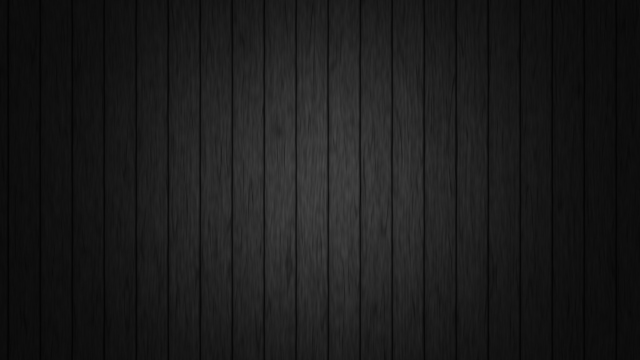
Write a WebGL 2 fragment shader that draws this texture.

```glsl
#version 300 es
precision highp float;
// Dark vertical wooden planks with fine grain, lit by a soft glow at the centre.

#define PLANK_WIDTH 0.05
#define SEAM_OFFSET 0.0129
#define SEAM_HALF_WIDTH 0.0008
#define SEAM_DEPTH 0.62
#define GLOW_RADIUS 0.275
#define GLOW_LEVEL 0.182
#define AMBIENT_LEVEL 0.046
#define GRAIN_CONTRAST 0.34
#define STREAK_CONTRAST 0.24
#define RING_CONTRAST 0.05
#define PLANK_VARIATION 0.08

uniform vec2 u_resolution;
out vec4 outColor;

float hash11(float n) {
  return fract(sin(n * 127.1 + 3.7) * 4375.85);
}

vec2 gradientAt(vec2 cell) {
  vec3 q = fract(vec3(cell.xyx) * vec3(0.1031, 0.1030, 0.0973));
  q += dot(q, q.yzx + 33.33);
  float angle = 6.28318 * fract((q.x + q.y) * q.z);
  return vec2(cos(angle), sin(angle));
}

// Gradient noise, roughly -0.7 to 0.7
float gradientNoise(vec2 p) {
  vec2 i = floor(p);
  vec2 f = p - i;
  vec2 u = f * f * f * (f * (f * 6.0 - 15.0) + 10.0);
  vec2 e = vec2(1.0, 0.0);
  float a = dot(gradientAt(i), f);
  float b = dot(gradientAt(i + e.xy), f - e.xy);
  float c = dot(gradientAt(i + e.yx), f - e.yx);
  float d = dot(gradientAt(i + e.xx), f - e.xx);
  return mix(mix(a, b, u.x), mix(c, d, u.x), u.y);
}

// Fibres stretched along the plank, strongest at the fine end
float fibreGrain(vec2 p) {
  float sum = 0.0;
  float weight = 0.22;
  vec2 scale = vec2(80.0, 6.0);
  for (int i = 0; i < 4; i++) {
    sum += weight * gradientNoise(p * scale + float(i) * 17.3);
    scale *= vec2(1.6, 2.1);
    weight *= 1.4;
  }
  return sum;
}

// Thin dark cracks along the zero lines of stretched noise
float darkStreaks(vec2 p) {
  float ridge = abs(gradientNoise(p * vec2(95.0, 7.0) + 31.0));
  float presence = smoothstep(-0.1, 0.35, gradientNoise(p * vec2(60.0, 14.0) + 5.0));
  return (1.0 - smoothstep(0.0, 0.13, ridge)) * presence;
}

// Wavy growth rings that form long arches
float growthRings(vec2 p) {
  float field = 3.0 * gradientNoise(p * vec2(24.0, 4.0)) + p.x * 150.0;
  return sin(6.28318 * field);
}

float woodTone(vec2 p, float plank) {
  // Each plank is cut from its own region of the grain
  vec2 q = p + vec2(hash11(plank) * 5.0, hash11(plank + 40.0) * 9.0);
  q.x += 0.003 * gradientNoise(q * vec2(25.0, 8.0));
  float ringAmount = RING_CONTRAST * smoothstep(0.3, 0.9, hash11(plank + 71.0));
  float tone = 1.0 + PLANK_VARIATION * (hash11(plank + 13.0) - 0.5);
  tone += GRAIN_CONTRAST * fibreGrain(q);
  tone += ringAmount * growthRings(q);
  return tone - STREAK_CONTRAST * darkStreaks(q);
}

// Dark gap with a soft shadow and a thin worn edge beside it
float seamShade(float signedDist, float pixel) {
  float d = abs(signedDist);
  float gap = 1.0 - smoothstep(0.0, SEAM_HALF_WIDTH + pixel, d);
  float shadow = exp(-d / 0.0022);
  float edge = exp(-pow((signedDist + 0.0042) / 0.0012, 2.0));
  return (1.0 - SEAM_DEPTH * gap) * (1.0 - 0.24 * shadow) * (1.0 + 0.07 * edge);
}

void main() {
  vec2 p = gl_FragCoord.xy / u_resolution.x;
  vec2 centre = 0.5 * u_resolution / u_resolution.x;
  float pixel = 1.0 / u_resolution.x;

  // Plank index and signed distance to the nearest seam
  float across = (p.x - SEAM_OFFSET) / PLANK_WIDTH;
  float plank = floor(across);
  float seamDist = (fract(across + 0.5) - 0.5) * PLANK_WIDTH;
  float seam = floor(across + 0.5);
  seamDist += 0.0008 * gradientNoise(vec2(seam * 3.1 + 0.4, p.y * 22.0));

  // Round glow over a dim base
  vec2 fromCentre = (p - centre) / GLOW_RADIUS;
  float light = AMBIENT_LEVEL + GLOW_LEVEL * exp(-dot(fromCentre, fromCentre));

  float value = light * woodTone(p, plank) * seamShade(seamDist, pixel);
  outColor = vec4(vec3(clamp(value, 0.0, 1.0)), 1.0);
}
```
